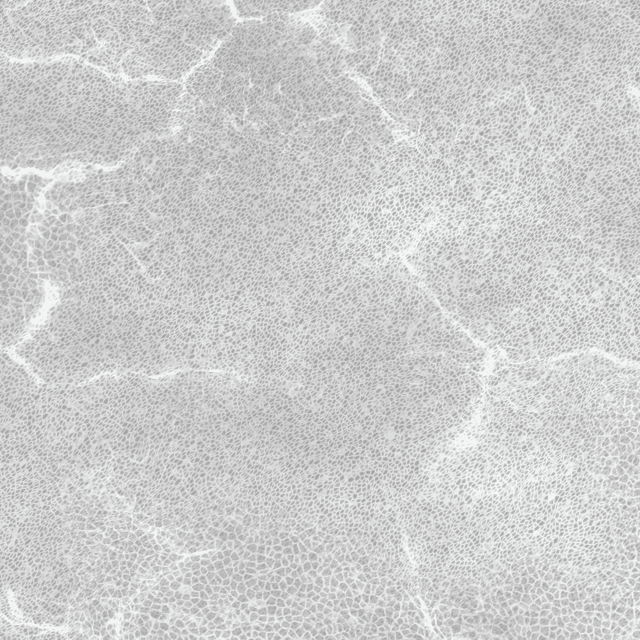
This texture is drawn by a WebGL 2 fragment shader. Its source:

```glsl
#version 300 es
precision highp float;
// Pale worn leather: a fine diagonal grain of stretched cells that opens into
// round pebbles in places, crossed by branching white creases with broken
// parallel strands. All cells come from one warped cellular function.

uniform vec2 u_resolution;
out vec4 fragColor;

const float BASE_TONE = 0.672;                   // floor of the grain
const float CREASE_TONE = 0.965;                 // brightest worn edge
const vec3 COOL_TINT = vec3(-0.005, 0.004, 0.004);
const float GRAIN_CONTRAST = 0.2;
const vec2 GRAIN_SCALE = vec2(112.0, 205.0);     // cells along and across
const vec2 GRAIN_AXIS = vec2(0.74, 0.673);       // unit direction of the grain
const float PEBBLE_SCALE = 82.0;
const vec2 FOLD_SCALE = vec2(2.7, 3.7);
const vec2 STRAND_SCALE = vec2(13.0, 17.0);
const vec2 THREAD_SCALE = vec2(37.0, 43.0);
const float FOLD_BEND = 0.2;
const float GRAIN_BEND = 0.035;
const float RIPPLE_COUNT = 10.0;
const int SUBSAMPLES = 2;

// Integer hash of a lattice cell, two values in 0..1.
vec2 hash2(vec2 cell) {
    uvec2 v = uvec2(ivec2(cell)) * 1664525u + 1013904223u;
    v.x += v.y * 1664525u;
    v.y += v.x * 1664525u;
    v ^= v >> 16u;
    v.x += v.y * 1664525u;
    v.y += v.x * 1664525u;
    v ^= v >> 16u;
    return vec2(v & 0xffffu) / 65535.0;
}

float noise(vec2 p) {
    vec2 i = floor(p), f = fract(p);
    f = f * f * (3.0 - 2.0 * f);
    float low = mix(hash2(i).x, hash2(i + vec2(1, 0)).x, f.x);
    float high = mix(hash2(i + vec2(0, 1)).x, hash2(i + vec2(1, 1)).x, f.x);
    return mix(low, high, f.y);
}

float fbm(vec2 p) {
    float sum = 0.0, amp = 0.533;
    for (int i = 0; i < 4; i++) {
        sum += amp * noise(p);
        p = mat2(1.6, 1.2, -1.2, 1.6) * p + 11.3;
        amp *= 0.5;
    }
    return sum;
}

// x: gap between the two nearest seeds (0 on a border), y: random cell value.
vec2 cellular(vec2 p) {
    vec2 base = floor(p);
    float nearest = 9.0, second = 9.0, id = 0.0;
    for (int y = -1; y <= 1; y++)
    for (int x = -1; x <= 1; x++) {
        vec2 cell = base + vec2(x, y);
        vec2 seed = hash2(cell);
        float d = length(cell + seed - p);
        if (d < nearest) { second = nearest; nearest = d; id = fract(seed.x * 7.0 + seed.y * 13.0); }
        else second = min(second, d);
    }
    return vec2(second - nearest, id);
}

float line(float gap, float width) { return 1.0 - smoothstep(0.0, width, gap); }

// Light borders of the skin cells, diagonal grain blended into pebbles.
float skin(vec2 p, float pebbled) {
    vec2 along = vec2(dot(p, GRAIN_AXIS), dot(p, vec2(-GRAIN_AXIS.y, GRAIN_AXIS.x)));
    vec2 grain = cellular(along * GRAIN_SCALE);
    vec2 pebble = cellular(p * PEBBLE_SCALE);
    float fine = line(grain.x, 0.62) + 0.35 * (grain.y - 0.5);
    float coarse = line(pebble.x, 0.36) + 0.2 * (pebble.y - 0.5);
    return mix(fine, 0.4 * fine + 0.75 * coarse, pebbled);
}

// Branching folds, the strands beside them and a mesh of thin threads.
float creases(vec2 uv, vec2 bend) {
    vec2 jitter = vec2(noise(uv * 42.0), noise(uv * 42.0 + 57.0)) - 0.5;
    vec2 p = uv + FOLD_BEND * bend + 0.011 * jitter;
    float fold = cellular(p * FOLD_SCALE + 4.0).x;
    float strand = line(cellular(p * STRAND_SCALE).x, 0.11);
    float thread = line(cellular(p * THREAD_SCALE).x, 0.22);
    float presence = smoothstep(0.36, 0.6, fbm(uv * 4.0 + 31.0));
    float worn = smoothstep(0.42, 0.68, fbm(uv * 5.0 + 83.0));
    float broken = smoothstep(0.25, 0.65, noise(uv * 33.0 + 5.0));
    float halo = exp(-7.0 * fold) * presence;
    float phase = fract(fold * RIPPLE_COUNT + 0.9 * noise(uv * 24.0));
    float ripple = line(abs(phase - 0.5), 0.22) * broken;
    float core = line(fold, 0.055) * presence * (0.45 + 0.55 * broken);
    return 0.65 * core + halo * (0.16 + 0.45 * ripple + 0.35 * strand)
         + strand * worn * (0.15 + 0.35 * broken)
         + thread * (0.07 + 0.3 * worn + 0.35 * halo);
}

void main() {
    vec2 uv = gl_FragCoord.xy / u_resolution;
    vec2 bend = vec2(fbm(uv * 4.0), fbm(uv * 4.0 + 19.0)) - 0.5;
    float pebbled = smoothstep(0.45, 0.7, fbm(uv * 3.0 + 47.0) + 0.3 * (0.5 - uv.y));
    float haze = fbm(uv * vec2(3.0, 4.5) + 71.0) - 0.5;

    // Grain is finer than the other parts, so it is averaged per pixel.
    float grain = 0.0;
    for (int i = 0; i < SUBSAMPLES * SUBSAMPLES; i++) {
        vec2 offset = (vec2(i % SUBSAMPLES, i / SUBSAMPLES) + 0.5) / float(SUBSAMPLES) - 0.5;
        grain += skin(uv + offset / u_resolution + GRAIN_BEND * bend, pebbled);
    }
    grain /= float(SUBSAMPLES * SUBSAMPLES);

    // Hazy areas carry more light; creases brighten the cell borders most.
    float tone = BASE_TONE + GRAIN_CONTRAST * grain * (1.0 + 0.9 * haze) + 0.1 * haze;
    float crease = creases(uv, bend) * (0.6 + 0.6 * grain);
    tone = mix(tone, CREASE_TONE, clamp(crease, 0.0, 0.95));
    fragColor = vec4(vec3(tone) + COOL_TINT * smoothstep(0.82, 0.93, tone), 1.0);
}
```
